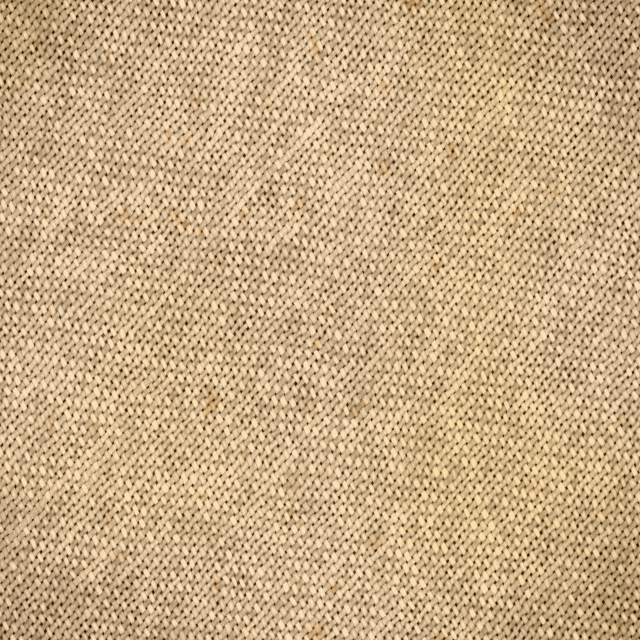
Give the GLSL for this texture, as a Shadertoy shader.

```glsl
#define REPEATS vec2(72.0, 52.0)
#define TILT 0.125
#define HALF_WIDTH 0.35
#define EDGE 0.08
#define WARP 0.5
#define TONE_VARIATION 0.26
#define SLUB_WIDTH 0.13
#define VIGNETTE 0.20
#define DARK vec3(0.29, 0.19, 0.08)
#define PALE vec3(0.95, 0.84, 0.69)
#define RUST vec3(0.85, 0.64, 0.38)
#define STRAW vec3(1.0, 0.99, 0.92)

const float PI = 3.14159265;
const int SAMPLES = 2;

float hash(vec2 p) {
    return fract(sin(dot(p, vec2(127.1, 311.7))) * 43758.5453);
}

float noise(vec2 p) {
    vec2 i = floor(p), f = fract(p);
    f = f * f * (3.0 - 2.0 * f);
    float low = mix(hash(i), hash(i + vec2(1, 0)), f.x);
    float high = mix(hash(i + vec2(0, 1)), hash(i + vec2(1, 1)), f.x);
    return mix(low, high, f.y);
}

// One set of parallel threads: x = coverage, y = brightness, z = lift
vec3 threads(float across, float along, float seed, float slubAmount) {
    float id = floor(across);
    float d = abs(across - id - 0.5);

    // Uneven spinning: width, tone and occasional thick slubs
    float slub = smoothstep(0.92, 1.0, noise(vec2(along * 0.08, id * 7.0 + seed)));
    slub *= slubAmount;
    float swell = noise(vec2(along * 0.45, id * 3.0 + seed)) - 0.5;
    float halfWidth = HALF_WIDTH + 0.14 * swell + SLUB_WIDTH * slub;
    float tone = noise(vec2(along * 0.3, id * 5.0 + seed)) - 0.5;
    float fibre = noise(vec2(across * 6.0, along * 2.0) + seed) - 0.5;

    // Neighbouring threads rise and dip in opposite phase
    float lift = (1.0 - 2.0 * mod(id, 2.0)) * sin(PI * along);
    float curve = d / halfWidth;
    float light = 0.96 + 0.13 * lift - 0.26 * curve * curve;
    light += TONE_VARIATION * tone + 0.18 * fibre + 0.08 * slub;

    float coverage = 1.0 - smoothstep(halfWidth - EDGE, halfWidth + EDGE, d);
    return vec3(coverage, light, lift);
}

vec3 burlap(vec2 uv) {
    // Bias-cut weave coordinates, turned and gently pulled out of line
    float c = cos(TILT), s = sin(TILT);
    vec2 centred = uv - 0.5;
    vec2 p = REPEATS * vec2(c * centred.x - s * centred.y, s * centred.x + c * centred.y);
    vec2 weave = vec2(p.x + p.y, p.x - p.y);
    weave += WARP * vec2(noise(uv * 9.0), noise(uv * 9.0 + 40.0));
    weave += 0.3 * vec2(noise(uv * 45.0), noise(uv * 45.0 + 80.0));

    vec3 rising = threads(weave.y, weave.x, 11.0, 1.0);
    vec3 falling = threads(weave.x, weave.y, 53.0, 0.2);
    rising.z = -rising.z;

    // Put the higher thread on top, shading the one beneath
    float risingOnTop = smoothstep(-0.15, 0.15, rising.z - falling.z);
    vec3 top = mix(falling, rising, risingOnTop);
    vec3 under = mix(rising, falling, risingOnTop);
    float shadow = 0.16;

    // Gaps vary from open to partly filled with fibre
    float light = 0.42 * hash(floor(weave + 0.5)) - 0.10;
    light = mix(light, under.y - shadow, under.x);
    light = mix(light, top.y, top.x);

    // Broad unevenness and darker corners
    light += 0.06 * (noise(uv * 7.0 + 5.0) - 0.5);
    light -= VIGNETTE * smoothstep(0.4, 0.75, length(centred));
    vec3 color = mix(DARK, PALE, clamp(light, -0.15, 1.06));

    // Rusty flecks and straw-coloured areas
    float fleck = smoothstep(0.86, 1.0, noise(weave * vec2(0.5, 0.4) + 17.0));
    color = mix(color, color * RUST / PALE, 0.5 * fleck);
    float straw = smoothstep(0.35, 0.9, noise(uv * 4.0 + 23.0));
    return color * mix(vec3(1.0), STRAW, straw);
}

void mainImage(out vec4 fragColor, in vec2 fragCoord) {
    vec3 sum = vec3(0.0);
    for (int y = 0; y < SAMPLES; y++) {
        for (int x = 0; x < SAMPLES; x++) {
            vec2 offset = (vec2(x, y) + 0.5) / float(SAMPLES) - 0.5;
            sum += burlap((fragCoord + offset) / iResolution.xy);
        }
    }
    fragColor = vec4(sum / float(SAMPLES * SAMPLES), 1.0);
}
```
